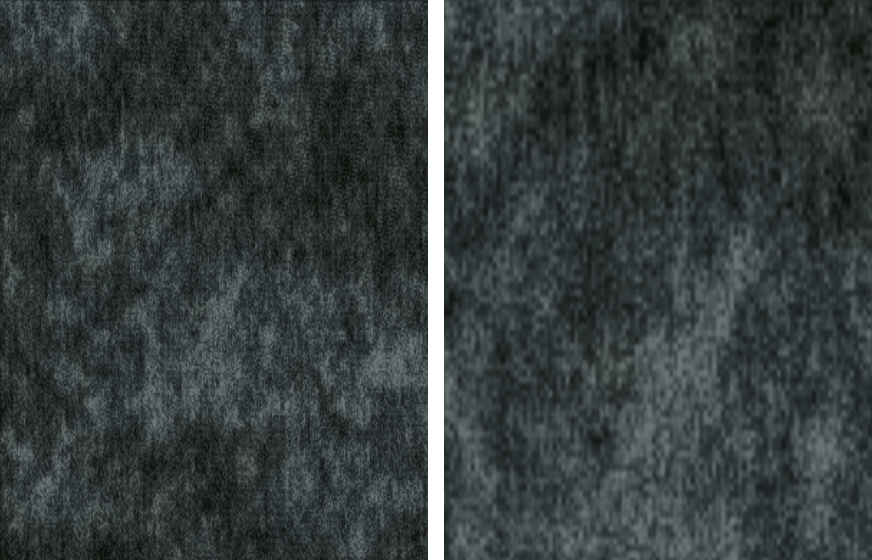
Left, the full canvas; right, a detail of the centre.
This texture is drawn by a Shadertoy shader. Its source:

```glsl
// Dark weathered slate wall: cloudy patches, short vertical streaks, fine grain and a faint seam.

const vec3 CHARCOAL = vec3(0.09, 0.11, 0.10);
const vec3 SLATE = vec3(0.19, 0.22, 0.22);
const vec3 ASH = vec3(0.31, 0.34, 0.34);

float hash(vec2 cell) {
    return fract(sin(dot(cell, vec2(127.1, 311.7))) * 43758.5453);
}

// Value noise, centred on zero with a spread near one
float noise(vec2 p) {
    vec2 cell = floor(p);
    vec2 f = fract(p);
    f = f * f * (3.0 - 2.0 * f);
    float low = mix(hash(cell), hash(cell + vec2(1.0, 0.0)), f.x);
    float high = mix(hash(cell + vec2(0.0, 1.0)), hash(cell + vec2(1.0, 1.0)), f.x);
    return (mix(low, high, f.y) - 0.5) * 5.0;
}

// Layered noise with the same spread; gain sets how rough it is
float fbm(vec2 p, int octaves, float gain) {
    float sum = 0.0, power = 0.0, amp = 1.0;
    for (int i = 0; i < octaves; i++) {
        sum += amp * noise(p);
        power += amp * amp;
        amp *= gain;
        p = p * 2.03 + vec2(17.3, 9.1);
    }
    return sum * inversesqrt(power);
}

// Soft line of a given half width around distance zero
float softLine(float dist, float halfWidth) {
    return 1.0 - smoothstep(0.3 * halfWidth, 1.7 * halfWidth, abs(dist));
}

// Pale worn plaster that clings to the seam in torn patches
float seamWear(vec2 p, float dist, float blotch) {
    float band = exp(-pow(dist / 0.055, 2.0));
    float torn = noise(vec2(3.7, p.y * 6.0)) + 0.35 * blotch;
    return band * smoothstep(0.2, 0.8, torn);
}

// Tone is in standard deviations from the mean grey
vec3 stoneColor(float tone) {
    vec3 dark = mix(CHARCOAL, SLATE, (tone + 1.81) / 2.09);
    vec3 light = mix(SLATE, ASH, (tone - 0.28) / 1.53);
    return tone < 0.28 ? dark : light;
}

void mainImage(out vec4 fragColor, in vec2 fragCoord) {
    vec2 p = fragCoord / iResolution.y;
    float width = iResolution.x / iResolution.y;

    // Layers from broad to fine, drawn out vertically
    float clouds = fbm(p * vec2(7.0, 6.0) + 4.2, 4, 0.55);
    float blotch = fbm(p * vec2(30.0, 19.0) + 31.7, 5, 0.65);
    float streaks = fbm(p * vec2(130.0, 34.0) + 11.4, 3, 0.7);
    float grain = noise(p * vec2(390.0, 250.0) + 57.9);
    float tone = 0.42 * clouds + 0.42 * blotch + 0.42 * streaks + 0.52 * grain;

    // Lighter crust where clouds and blotches coincide
    float crust = smoothstep(0.6, 1.6, 0.8 * blotch + 0.6 * clouds);
    tone += 0.5 * (crust - 0.15);

    // Vertical seam with worn patches beside it
    float seamDist = p.x - 0.48 * width + 0.0006 * noise(vec2(8.1, p.y * 14.0));
    float seamFade = smoothstep(-1.2, 0.9, noise(vec2(21.6, p.y * 9.0)));
    tone += 0.65 * seamWear(p, seamDist + 0.012, blotch);
    tone -= 0.9 * seamFade * softLine(seamDist, 0.0014);
    tone -= 0.4 * seamFade * softLine(seamDist + 0.011, 0.0012);

    // Shaded rim along the top and left edges
    tone -= 0.9 * softLine(1.0 - p.y, 0.0022);
    tone -= 0.5 * softLine(p.x, 0.002);

    // Cool tint in the light clouds, greener in the dark ones
    vec3 color = stoneColor(clamp(tone, -2.7, 3.2));
    color += 0.005 * clamp(clouds, -1.5, 1.5) * vec3(-0.3, 0.0, 1.0);
    fragColor = vec4(color, 1.0);
}
```
